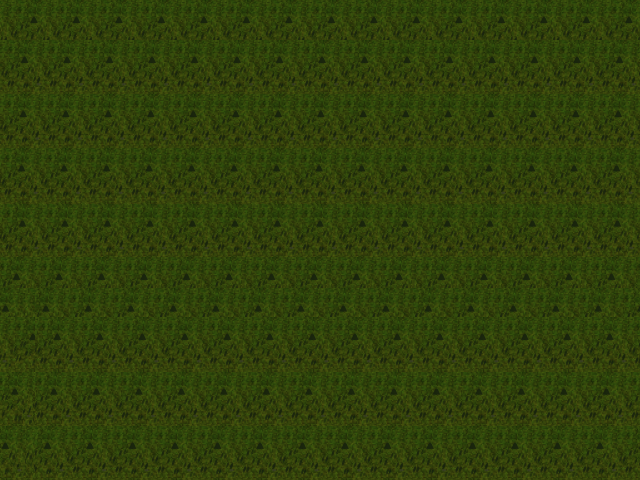
This texture is drawn by a Shadertoy shader. Its source:

```glsl
// Dark mossy grass: a small tuft tile repeated in shifted rows, with fine grain.

const float COLUMNS = 15.06;             // repeats across the canvas
const float TILE_HEIGHT = 0.113;         // full tile height, in canvas heights
const float TILE_ASPECT = 0.785;         // tile width over height
const int ROWS = 10;
const int BLADES = 16;
const vec2 GRAIN = vec2(34.0, 43.0);     // grain cells per tile
const vec2 STREAKS = vec2(17.0, 10.0);   // grass streak cells per tile
const float GRAIN_CONTRAST = 0.46;
const float STREAK_CONTRAST = 0.34;
const float REPEAT_WEAR = 0.10;          // grain that differs between repeats
const vec2 WORN_CORNER = vec2(0.055, 0.39);

const vec3 GREEN  = vec3(0.165, 0.265, 0.040);
const vec3 OLIVE  = vec3(0.235, 0.265, 0.045);
const vec3 SHADOW = vec3(0.085, 0.125, 0.050);
const vec3 STONE  = vec3(0.230, 0.235, 0.170);

// Top edge of each row, from the top of the canvas; some rows are cut short
const float ROW_TOP[ROWS] = float[ROWS](
    0.0, 0.083, 0.196, 0.309, 0.424, 0.535, 0.601, 0.660, 0.774, 0.887);
// Sideways shift of each row, in repeats
const float ROW_SHIFT[ROWS] = float[ROWS](
    0.80, 0.58, 0.55, 0.51, 0.53, 0.39, 0.08, 0.35, 0.27, 0.12);

float hash(vec2 p) {
    vec3 q = fract(vec3(p.xyx) * 0.1031);
    q += dot(q, q.yzx + 33.33);
    return fract((q.x + q.y) * q.z);
}

// Value noise that wraps across the tile
float tileNoise(vec2 p, vec2 cells, float seed) {
    vec2 g = p * cells;
    vec2 i = floor(g);
    vec2 f = smoothstep(0.0, 1.0, fract(g));
    vec2 a = mod(i, cells) + seed;
    vec2 b = mod(i + 1.0, cells) + seed;
    return mix(mix(hash(a), hash(vec2(b.x, a.y)), f.x),
               mix(hash(vec2(a.x, b.y)), hash(b), f.x), f.y);
}

// Offset from a point, wrapped sideways, in tile heights
vec2 wrapOffset(vec2 p, vec2 centre) {
    vec2 d = p - centre;
    d.x = (fract(d.x + 0.5) - 0.5) * TILE_ASPECT;
    return d;
}

// Slanted soft blade of shade
float blade(vec2 d, vec2 size) {
    d.x += 0.3 * d.y;
    return 1.0 - smoothstep(0.35, 1.15, length(d / size));
}

// Small dark peak, narrow at the top
float peak(vec2 d) {
    float halfWidth = 0.022 + 0.45 * (d.y + 0.05);
    float side = 1.0 - smoothstep(-0.012, 0.012, abs(d.x) - halfWidth);
    return side * (1.0 - smoothstep(0.045, 0.065, abs(d.y)));
}

// All dark tufts in one tile
float tufts(vec2 p, float seed) {
    float shade = 0.85 * peak(wrapOffset(p, vec2(0.5, 0.37)));
    for (int i = 0; i < BLADES; i++) {
        float id = float(i) + seed;
        vec2 rnd = vec2(hash(vec2(id, 7.0)), hash(vec2(id, 19.0)));
        // Blades stand in pairs, gathered in the lower part of the tile
        float pair = floor(float(i) * 0.5);
        vec2 centre = vec2(pair * 0.382 + 0.21 + 0.07 * (rnd.x - 0.5),
                           0.50 + 0.058 * pair + 0.05 * (rnd.y - 0.5));
        centre.x += 0.085 * mod(float(i), 2.0);
        vec2 size = vec2(0.020 + 0.014 * rnd.y, 0.045 + 0.04 * rnd.x);
        float strength = 0.45 + 0.45 * hash(vec2(id, 31.0));
        shade = max(shade, strength * blade(wrapOffset(p, centre), size));
    }
    return shade;
}

void mainImage(out vec4 fragColor, in vec2 fragCoord) {
    vec2 uv = fragCoord / iResolution.xy;
    float depth = 1.0 - uv.y;

    // Find the row and the place inside its tile
    int row = 0;
    for (int i = 1; i < ROWS; i++) {
        if (depth >= ROW_TOP[i]) row = i;
    }
    float x = uv.x * COLUMNS - ROW_SHIFT[row] + 0.5;
    vec2 p = vec2(fract(x), (depth - ROW_TOP[row]) / TILE_HEIGHT);
    vec2 cell = vec2(floor(x) + 3.0, float(row));

    // The worn corner holds its own arrangement of tufts
    bool worn = uv.x < WORN_CORNER.x && uv.y < WORN_CORNER.y;
    float seed = worn ? 50.0 + 9.0 * cell.y : 0.0;
    if (worn) p.x = fract(p.x + hash(cell));

    // Grass colour, from green at the tile top to olive below
    float grain = tileNoise(p, GRAIN, 3.0);
    float streak = tileNoise(p, STREAKS, 71.0);
    float hue = tileNoise(p, GRAIN * 0.5, 131.0);
    float wear = tileNoise(p, GRAIN, 200.0 + 47.0 * cell.x + 13.0 * cell.y);
    float band = smoothstep(0.1, 0.8, p.y);
    vec3 color = mix(GREEN, OLIVE, clamp(0.15 + 0.45 * band + 0.8 * (hue - 0.5) + 0.1, 0.0, 1.0));
    color *= 1.0 + GRAIN_CONTRAST * (grain - 0.5) + STREAK_CONTRAST * (streak - 0.5)
                 + REPEAT_WEAR * (wear - 0.5);

    // Tufts and a pale stone fleck
    color = mix(color, SHADOW, tufts(p, seed));
    float fleck = length(wrapOffset(p, vec2(0.83, 0.82)) / vec2(0.05, 0.03));
    color = mix(color, STONE, 0.6 * (1.0 - smoothstep(0.4, 1.1, fleck)));

    fragColor = vec4(color, 1.0);
}
```
